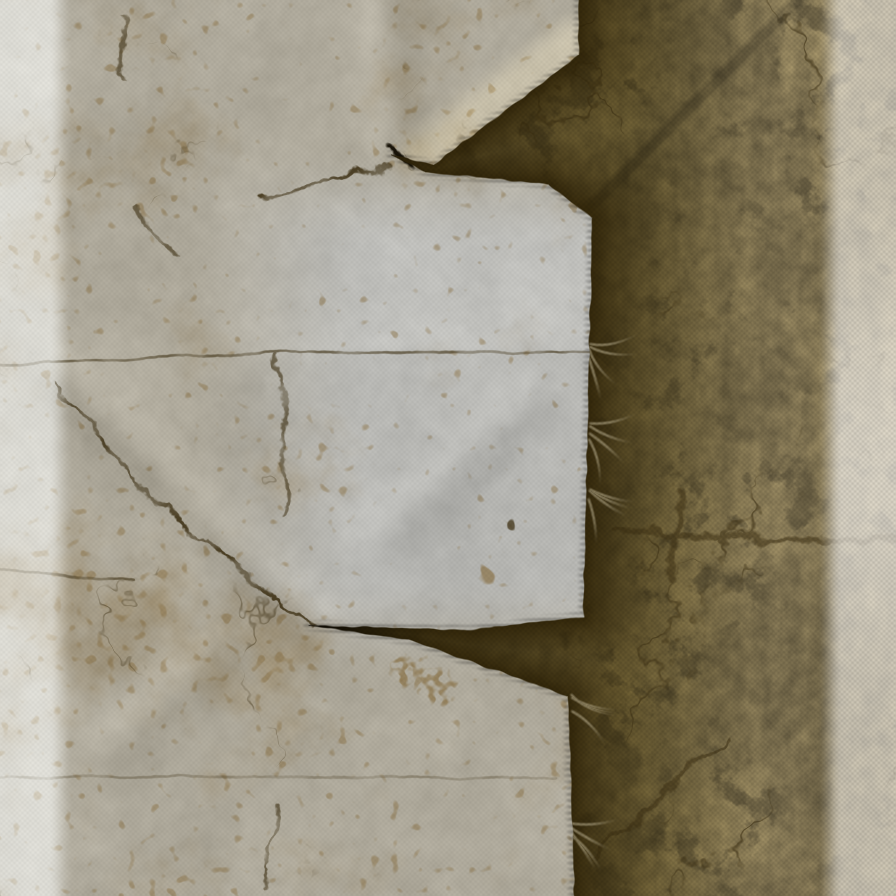
Give the GLSL for this texture, as a Shadertoy shader.

```glsl
// Torn, creased canvas cloth over a dark stained backing, with pale bands at both sides.
#define LEFT_BAND .068
#define RIGHT_BAND .926
#define THREADS 170.
#define WEAVE_DEPTH .022
#define SHADOW_REACH .05
#define CRACK_WANDER .03
#define INK vec3(.25, .2, .09)
#define OCHRE vec3(.52, .42, .24)

float ramp(float a, float b, float x) {
  x = clamp((x - a) / (b - a), 0., 1.);
  return x * x * (3. - 2. * x);
}

vec2 gradient(vec2 cell) {
  vec3 h = fract(cell.xyx * vec3(.1031, .103, .0973));
  h += dot(h, h.yzx + 33.33);
  return fract((h.xx + h.yz) * h.zy) * 2. - 1.;
}

float noise(vec2 p) {
  vec2 i = floor(p), f = p - i, u = f * f * (3. - 2. * f), e = vec2(1, 0);
  return mix(mix(dot(gradient(i), f), dot(gradient(i + e), f - e), u.x),
    mix(dot(gradient(i + e.yx), f - e.yx), dot(gradient(i + 1.), f - 1.), u.x), u.y);
}

float fbm(vec2 p) {
  float sum = 0., amp = .6;
  for (int i = 0; i < 5; i++) {
    sum += amp * noise(p);
    p = mat2(1.6, 1.2, -1.2, 1.6) * p + 3.7;
    amp *= .55;
  }
  return sum;
}

float segment(vec2 p, vec2 a, vec2 b) {
  vec2 e = b - a;
  return length(p - a - e * clamp(dot(p - a, e) / dot(e, e), 0., 1.));
}

// Signed distance to the cloth outline, negative inside
float clothDistance(vec2 p) {
  vec2 v[14] = vec2[14](vec2(-.3, 1.3), vec2(.645, 1.3), vec2(.646, .939), vec2(.484, .816),
    vec2(.437, .827), vec2(.475, .808), vec2(.612, .794), vec2(.661, .757), vec2(.651, .312),
    vec2(.521, .297), vec2(.345, .302), vec2(.456, .286), vec2(.634, .223), vec2(.65, -.3));
  float d = 9., side = 1.;
  vec2 b = vec2(-.3);
  for (int i = 0; i < 15; i++) {
    vec2 a = i < 14 ? v[i] : vec2(-.3), e = b - a, w = p - a;
    d = min(d, segment(p, a, b));
    bvec3 c = bvec3(p.y >= a.y, p.y < b.y, e.x * w.y > e.y * w.x);
    if (all(c) || all(not(c))) side = -side;
    b = a;
  }
  return side * d;
}

float crack(vec2 p, vec4 ends, float w) {
  return ramp(w + 1. / iResolution.y, w * .3, segment(p, ends.xy, ends.zw));
}

// Soft fold: lit on one side, shaded on the other
float fold(vec2 p, vec4 ends) {
  vec2 e = normalize(ends.zw - ends.xy);
  float d = segment(p, ends.xy, ends.zw) / .028;
  return dot(p - ends.xy, vec2(-e.y, e.x)) * exp(-d * d);
}

float blot(vec2 p, vec2 c, float r) {
  return ramp(r, r * .5, length(p - c) + r * noise(p * 90.));
}

vec3 backing(vec2 p, float d, vec2 q) {
  float stain = fbm(p * 6. + 4.);
  vec3 col = mix(vec3(.39, .34, .19), vec3(.5, .45, .32), ramp(.67, .88, p.x));
  col *= 1. + .45 * stain + .32 * fbm(p * 55.) + .2 * fbm(p * vec2(45, 4));
  col *= 1. - .25 * ramp(.04, .22, fbm(p * 24.)) * ramp(-.25, .15, stain);
  // Cracks and a straight diagonal stain
  float c = crack(q, vec4(.68, .405, 1.02, .393), .004);
  c = max(c, crack(q, vec4(.745, .36, .757, .45), .006));
  c = max(c, crack(q, vec4(.66, .04, .815, .18), .003));
  c = max(c, ramp(.025, 0., abs(fbm(p * 8. + 2.))) * ramp(0., .25, stain));
  col = mix(col, INK, .6 * c);
  col *= 1. - .2 * crack(p, vec4(.66, .77, .91, 1.02), .009);
  // Shadow cast by the cloth, deepest inside the slits
  col = mix(col, vec3(.17, .125, .02), .9 * exp(-max(d, 0.) / SHADOW_REACH));
  return col * ramp(.28, .5, p.x);
}

vec3 cloth(vec2 p, float d, vec2 q) {
  float panel = ramp(.24, .36, p.y) * ramp(.84, .72, p.y) * ramp(.2, .42, p.x);
  vec3 col = mix(vec3(.68, .66, .605), vec3(.715, .715, .7), panel);
  col += .035 * panel * ramp(.6, .615, p.y);
  // Age stains and specks
  float age = fbm(p * 5.) + .35 * fbm(p * 16.) + .12 * ramp(.3, .08, p.x) - .12 * panel;
  col = mix(col, OCHRE, .5 * ramp(0., .6, age));
  col = mix(col, OCHRE, .45 * ramp(.25, .5, noise(p * 85.) + .4 * age));
  col += .05 * fbm(p * 45.) + .07 * fbm(p * 9. + 6.);
  // Broad folds and the turned upper flap
  vec4 folds[4] = vec4[4](vec4(.44, .41, .59, .55), vec4(.13, .17, .24, .27),
    vec4(.44, .85, .43, 1.02), vec4(.07, .58, .345, .31));
  for (int i = 0; i < 4; i++) col += 3.2 * fold(p, folds[i]);
  float flap = segment(p, vec2(.484, .816), vec2(.646, .939));
  col += vec3(.1, .09, .06) * ramp(.055, .02, flap) * ramp(.8, .83, p.y);
  // Worn creases: the first four stay straight, the rest wander
  vec4 lines[11] = vec4[11](vec4(0, .593, .32, .607), vec4(.32, .607, .66, .607),
    vec4(0, .363, .15, .352), vec4(0, .133, .62, .132), vec4(.065, .57, .17, .44),
    vec4(.17, .44, .345, .303), vec4(.29, .78, .44, .812), vec4(.316, .6, .32, .43),
    vec4(.15, .77, .195, .72), vec4(.13, .99, .135, .91), vec4(.31, .1, .295, 0));
  float c = .5 * ramp(.015, 0., abs(fbm(p * 7. + 8.))) * ramp(.12, .3, age);
  for (int i = 0; i < 11; i++) {
    float depth = i == 3 ? .35 : i < 4 || i > 6 ? .7 : 1.;
    c = max(c, depth * crack(i < 4 ? mix(p, q, .2) : q, lines[i], i < 4 ? .0014 : .0024));
  }
  col = mix(col, INK, c * (.55 + .35 * ramp(-.2, .2, noise(p * 35.))));
  // Rust spots and the hole at the tear
  float rust = max(blot(p, vec2(.453, .251), .019), blot(p, vec2(.488, .236), .022));
  rust = max(rust * ramp(-.2, .2, noise(p * 130.)), blot(p, vec2(.543, .358), .01));
  col = mix(col, OCHRE, .65 * rust);
  col = mix(col, INK, .75 * blot(p, vec2(.57, .414), .006));
  col = mix(col, INK * .4, crack(q, vec4(.434, .832, .462, .82), .005));
  // Frayed hem
  return col * (1. - ramp(-.009, -.001, d) * (.13 + .1 * sin(p.y * 900.)));
}

// Loose fibres in tufts along the torn edge
float fibres(vec2 p) {
  float tufts[5] = float[5](.605, .52, .45, .215, .075), sum = 0.;
  for (int i = 0; i < 20; i++) {
    vec2 r = gradient(vec2(i, 17));
    float y = tufts[i / 4] + .012 * r.x, a = .65 * r.y - .75;
    vec2 w = p - vec2(y > .3 ? .656 : .636, y);
    w *= mat2(cos(a), sin(a), -sin(a), cos(a));
    float off = abs(w.y - 9. * r.x * w.x * w.x);
    sum = max(sum, ramp(0., .004, w.x) * ramp(.055, .02, w.x) * ramp(.003, 0., off));
  }
  return sum;
}

void mainImage(out vec4 fragColor, in vec2 fragCoord) {
  vec2 p = fragCoord / iResolution.xy;
  vec2 q = p + CRACK_WANDER * vec2(fbm(p * 18.), fbm(p * 18. + 7.));
  float d = clothDistance(p) + .003 * noise(p * 60.), px = 1. / iResolution.y;
  float cover = ramp(px, -px, d);
  vec3 col = mix(backing(p, d, q), cloth(p, d, q), cover);
  col = mix(col, vec3(.66, .62, .5), .6 * fibres(p) * (1. - cover));
  // Pale side bands
  col = mix(col, col * .67 + vec3(.4, .41, .42), ramp(.014, -.014, p.x - LEFT_BAND));
  float glow = .58 + .12 * ramp(.35, 0., abs(p.y - .48));
  col = mix(col, vec3(.94, .93, .91), glow * ramp(-.014, .014, p.x - RIGHT_BAND));
  // Woven threads
  vec2 t = sin(p * THREADS * 6.2832);
  col *= 1. + WEAVE_DEPTH * t.x * t.y * mix(2.5, 1., cover);
  fragColor = vec4(clamp(col, 0., 1.), 1);
}
```
